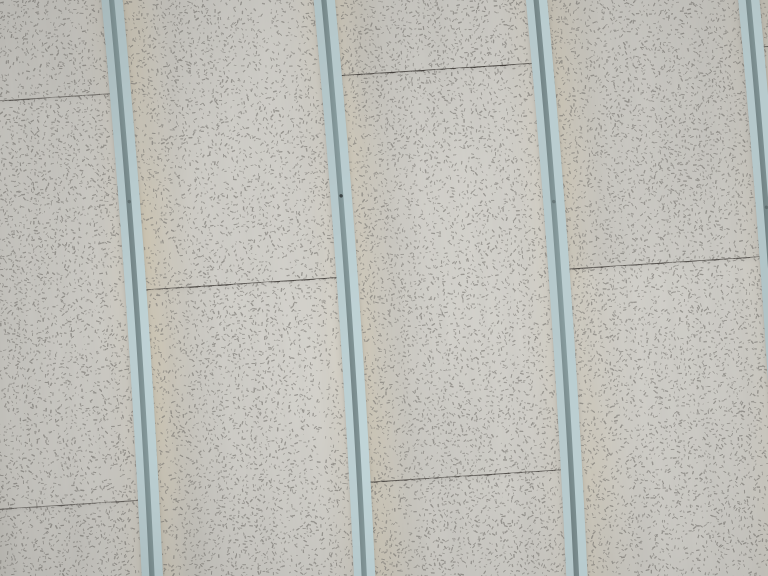
Reproduce this texture procedurally as a WebGL 2 fragment shader.

```glsl
#version 300 es
precision highp float;
uniform vec2 u_resolution;
out vec4 outColor;

// Lengths are in canvas heights
#define PITCH 0.3685
#define FIRST_RAIL 0.2645
#define LEAN 0.0700
#define BOW 0.0060
#define RAIL_HALF 0.0185
#define GROOVE_HALF 0.0046
#define SEAM_STEP 0.7090
#define SEAM_START 0.1210
#define SEAM_TILT 0.0640
#define SEAM_HALF 0.0010
#define FLECK_CELL 0.0070
#define FLECK_DEPTH 0.72

const vec3 FACE = vec3(0.812, 0.806, 0.784);
const vec3 STAIN = vec3(0.800, 0.765, 0.680);
const vec3 FLECK = vec3(0.500, 0.490, 0.470);
const vec3 SEAM = vec3(0.270, 0.255, 0.240);
const vec3 RAIL = vec3(0.725, 0.800, 0.812);
const vec3 GROOVE = vec3(0.500, 0.575, 0.582);

float pixel;

// Antialiased coverage of a signed distance
float cover(float d) {
  return clamp(0.5 - d / pixel, 0.0, 1.0);
}

vec3 hash3(vec2 p) {
  vec3 q = fract(p.xyx * vec3(0.1031, 0.1030, 0.0973));
  q += dot(q, q.yxz + 33.33);
  return fract((q.xxy + q.yzz) * q.zyx);
}

// Layered sines, about -1 to 1
float waves(vec2 p) {
  float sum = 0.0, gain = 0.5;
  for (int i = 0; i < 4; i++) {
    sum += gain * sin(p.x + 1.7 * sin(p.y)) * cos(p.y + 1.3 * sin(0.7 * p.x));
    p = mat2(1.6, 1.1, -1.1, 1.6) * p + 2.3;
    gain *= 0.6;
  }
  return sum;
}

// Short randomly turned capsules, at most one per cell
float flecks(vec2 p, float density) {
  vec2 cell = floor(p / FLECK_CELL);
  float mask = 0.0;
  for (int j = -1; j <= 1; j++) {
    for (int i = -1; i <= 1; i++) {
      vec2 id = cell + vec2(i, j);
      vec3 a = hash3(id + 211.0);
      vec3 b = hash3(id + 547.0);
      vec2 q = p - (id + a.xy) * FLECK_CELL;
      vec2 dir = vec2(cos(6.283 * a.z), sin(6.283 * a.z));
      float reach = mix(0.0003, 0.0023, b.x);
      q -= dir * clamp(dot(q, dir), -reach, reach);
      float speck = cover(length(q) - mix(0.0006, 0.0013, b.y));
      mask = max(mask, speck * step(b.z, density) * mix(0.6, 1.0, b.x));
    }
  }
  return mask;
}

void main() {
  vec2 p = gl_FragCoord.xy / u_resolution.y;
  float aspect = u_resolution.x / u_resolution.y;
  pixel = 1.0 / u_resolution.y;

  // Leaning rails divide the wall into numbered panels
  float axis = FIRST_RAIL - LEAN * p.y + BOW * 4.0 * p.y * (1.0 - p.y);
  float t = (p.x - axis) / PITCH;
  float rail = round(t);
  float d = (t - rail) * PITCH;
  float panel = floor(t) + 1.0;
  float left = fract(t) * PITCH;
  float right = PITCH - left;

  // Staggered seams split each panel into sheets
  float v = p.y - SEAM_TILT * p.x - SEAM_START;
  v -= 0.5 * SEAM_STEP * mod(panel, 2.0) + 0.006 * sin(panel * 2.0 - 1.0);
  float row = round(v / SEAM_STEP);
  float seam = v - row * SEAM_STEP;
  vec3 sheet = hash3(vec2(panel, floor(v / SEAM_STEP)) + 17.0);

  // Weathered face with stains beside the rails and faint runs
  float grime = waves(vec2(p.x * 9.0 + panel, p.y * 4.0));
  float runs = waves(vec2(left * 95.0 + panel * 4.0, p.y * 3.0));
  float stain = exp(-left * left / 0.0045) + 0.45 * exp(-right * right / 0.002);
  vec3 color = mix(FACE, STAIN, clamp(stain * (0.55 + 0.4 * grime), 0.0, 0.8));
  color *= 0.99 + 0.018 * grime + 0.010 * runs + 0.022 * (sheet.x - 0.5);
  color *= 1.0 - 0.035 * exp(-pow((left - 0.075) / 0.045, 2.0)) * sheet.y;

  // Flecks grow sparser and denser in soft patches
  float density = 0.66 - 0.14 * grime - 0.08 * runs;
  color = mix(color, FLECK, FLECK_DEPTH * flecks(vec2(p.x - axis, v) + 3.0, density));

  // Ragged seam with a soft shadow below
  float ragged = waves(vec2(p.x * 130.0, row * 5.0 + panel));
  float seamLine = cover(abs(seam + 0.0007 * ragged) - SEAM_HALF * (0.8 + 0.5 * ragged));
  float seamTone = 0.62 + 0.3 * hash3(vec2(panel, row) + 61.0).x + 0.2 * ragged;
  color *= 1.0 - 0.06 * exp(-abs(seam) / 0.004) * step(seam, 0.0);
  color = mix(color, SEAM, seamLine * clamp(seamTone, 0.3, 1.0));

  // Rail flanges, recessed groove and a small fixing
  color *= 1.0 - 0.08 * exp(-max(abs(d) - RAIL_HALF, 0.0) / 0.003);
  vec3 metal = RAIL * (1.0 + 0.025 * sin(p.y * 5.0 + rail) + 0.02 * step(0.0, d));
  float inner = abs(d + 0.0007) - GROOVE_HALF;
  vec3 recess = GROOVE * (1.0 + 9.0 * d + 0.04 * sin(p.y * 8.0 + rail * 2.0));
  metal = mix(metal, recess, cover(inner));
  float fixing = cover(length(vec2(d, p.y - 0.66 + 0.01 * abs(rail - 1.0))) - 0.0030);
  metal *= 1.0 - fixing * (rail == 1.0 ? 0.55 : 0.2);
  color = mix(color, metal, cover(abs(d) - RAIL_HALF));

  // Broad light, dimmer toward the corners
  vec2 c = (p - vec2(0.56 * aspect, 0.52)) / vec2(aspect, 1.0);
  color *= 1.015 - 0.20 * dot(c, c);
  outColor = vec4(color, 1.0);
}
```
